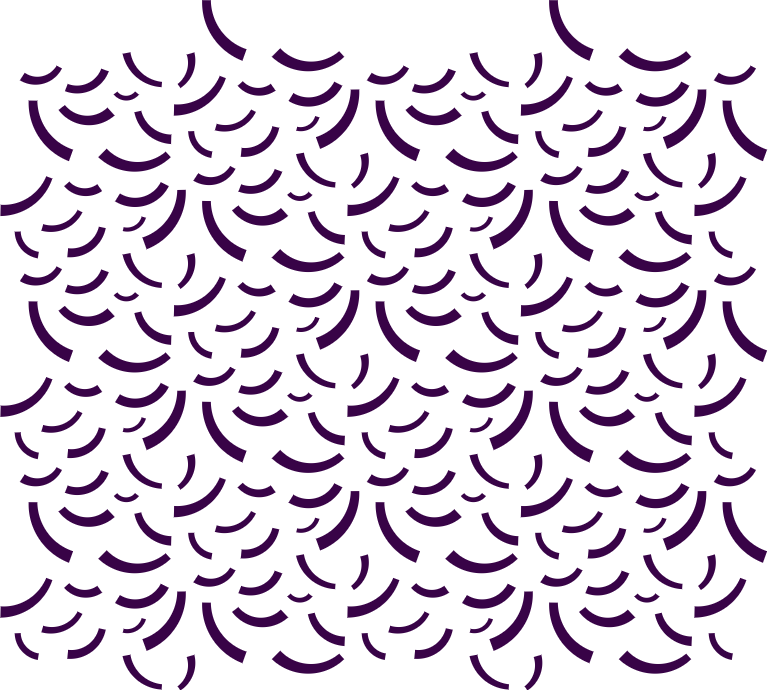
A Shadertoy shader for this pattern:

```glsl
// Half-drop repeat of scattered, tapered purple arcs on white.

const vec2 CANVAS = vec2(768.0, 690.0);   // design units, y pointing down
const vec2 REPEAT = vec2(347.0, 100.4);   // column and row spacing
const vec3 PAPER = vec3(1.0);
const vec3 INK = vec3(0.22, 0.01, 0.28);
const int COUNT = 17;
const int TALL_COUNT = 4;                 // leading arcs that fill one extra row

// Arc end points within one repeat
const vec2 START[COUNT] = vec2[COUNT](
    vec2(206.5, 0.2), vec2(276.0, 52.5), vec2(126.5, 53.0), vec2(179.0, 86.0),
    vec2(174.0, 110.0), vec2(22.3, 76.5), vec2(66.3, 87.5), vec2(61.7, 107.5),
    vec2(115.5, 93.0), vec2(137.8, 111.5), vec2(240.2, 83.5), vec2(215.8, 127.0),
    vec2(291.0, 97.0), vec2(296.7, 128.7), vec2(191.2, 131.2), vec2(241.2, 152.3),
    vec2(318.0, 143.0));
const vec2 END[COUNT] = vec2[COUNT](
    vec2(244.5, 55.0), vec2(341.7, 54.0), vec2(161.8, 84.5), vec2(190.5, 53.5),
    vec2(222.8, 77.0), vec2(59.3, 67.0), vec2(105.0, 70.0), vec2(111.0, 111.5),
    vec2(137.0, 93.0), vec2(171.2, 139.3), vec2(273.2, 87.2), vec2(253.5, 110.7),
    vec2(338.3, 83.7), vec2(317.3, 116.7), vec2(211.8, 154.7), vec2(275.8, 127.0),
    vec2(355.0, 89.5));

// Stroke width at both ends, and bulge relative to chord length
const vec2 WIDTH[COUNT] = vec2[COUNT](
    vec2(8.7, 12.3), vec2(12.0, 7.5), vec2(8.0, 5.3), vec2(5.0, 8.0),
    vec2(11.3, 6.5), vec2(9.0, 6.0), vec2(7.8, 8.0), vec2(8.0, 10.7),
    vec2(4.5, 5.0), vec2(7.0, 9.5), vec2(6.9, 8.4), vec2(6.8, 5.4),
    vec2(9.3, 9.0), vec2(4.0, 4.5), vec2(6.0, 6.6), vec2(9.0, 7.0),
    vec2(12.5, 8.5));
const float BULGE[COUNT] = float[COUNT](
    0.16, 0.20, 0.17, 0.16, 0.16, 0.22, 0.21, 0.22, 0.24,
    0.17, 0.19, 0.18, 0.22, 0.20, 0.18, 0.19, 0.16);

// Distance to a circular arc from a to b with tapered width and cut ends
float taperedArc(vec2 p, vec2 a, vec2 b, vec2 width, float bulge) {
    float chord = distance(a, b);
    vec2 along = (b - a) / chord;
    vec2 outward = vec2(-along.y, along.x);
    float radius = chord * (1.0 + 4.0 * bulge * bulge) / (8.0 * bulge);
    vec2 center = 0.5 * (a + b) + outward * (bulge * chord - radius);
    vec2 q = vec2(dot(p - center, along), dot(p - center, outward));
    float halfAngle = 2.0 * atan(2.0 * bulge);
    float angle = atan(q.x, q.y);
    float t = clamp(0.5 + 0.5 * angle / halfAngle, 0.0, 1.0);
    float side = abs(length(q) - radius) - 0.5 * mix(width.x, width.y, t);
    return max(side, (abs(angle) - halfAngle) * radius);
}

// Offset of the copy nearest to p, keeping only whole copies on the canvas
vec2 nearestCopy(vec2 p, vec2 a, vec2 b, float lastRow) {
    vec2 middle = 0.5 * (a + b);
    float row = clamp(round((p.y - middle.y) / REPEAT.y), 0.0, lastRow);
    float direction = b.x > 200.0 ? -1.0 : 1.0;
    float shift = direction * 0.5 * REPEAT.x * mod(row, 2.0);
    float lastColumn = floor((CANVAS.x - max(a.x, b.x) - shift) / REPEAT.x);
    float column = clamp(round((p.x - middle.x - shift) / REPEAT.x), 0.0, lastColumn);
    return vec2(column * REPEAT.x + shift, row * REPEAT.y);
}

void mainImage(out vec4 fragColor, in vec2 fragCoord) {
    float pixel = CANVAS.y / iResolution.y;
    vec2 p = vec2(fragCoord.x, iResolution.y - fragCoord.y) * pixel;

    float d = CANVAS.x;
    for (int i = 0; i < COUNT; i++) {
        float lastRow = i < TALL_COUNT ? 6.0 : 5.0;
        vec2 offset = nearestCopy(p, START[i], END[i], lastRow);
        d = min(d, taperedArc(p - offset, START[i], END[i], WIDTH[i], BULGE[i]));
    }

    float coverage = clamp(0.5 - d / pixel, 0.0, 1.0);
    fragColor = vec4(mix(PAPER, INK, coverage), 1.0);
}
```
